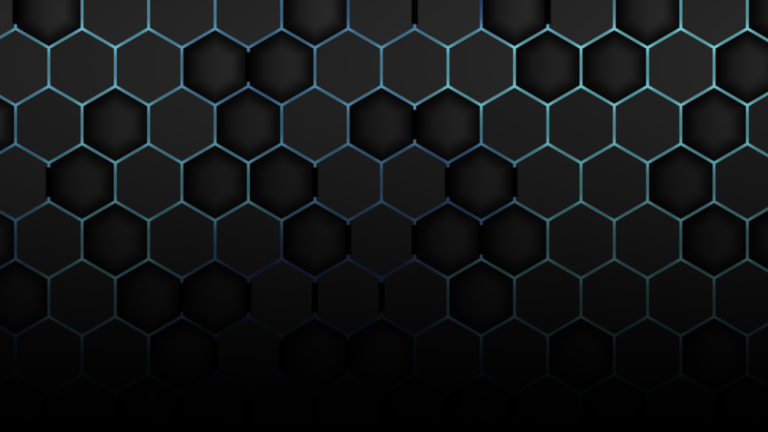
This pattern is drawn by a WebGL 2 fragment shader. Its source:

```glsl
#version 300 es
precision highp float;

uniform vec2 u_resolution;
out vec4 fragColor;

// Layout: lengths in canvas heights, then in hexagon widths
const float HEX_WIDTH = 0.154;
const vec2 HEX_ORIGIN = vec2(0.190, 0.845);
const float LINE_HALF = 0.023;
const vec2 GAP_HALF = vec2(0.040, 0.215);
const float CORNER_RADIUS = 0.57735;

// Variation
const float SUNK_SHARE = 0.40;
const float GAP_SHARE = 0.80;
const float GLOW_SCALE = 3.6;
const float DARK_CENTRE = 0.78;

// Colours
const vec3 FACE = vec3(0.145, 0.145, 0.147);
const vec3 GAP = vec3(0.006, 0.006, 0.008);
const vec3 BLUE = vec3(0.17, 0.26, 0.45);
const vec3 TEAL = vec3(0.40, 0.69, 0.73);

float hash(vec2 p) {
    return fract(sin(dot(p, vec2(127.1, 311.7))) * 43758.5453);
}

float noise(vec2 p) {
    vec2 i = floor(p);
    vec2 f = fract(p);
    f = f * f * (3.0 - 2.0 * f);
    float low = mix(hash(i), hash(i + vec2(1.0, 0.0)), f.x);
    float high = mix(hash(i + vec2(0.0, 1.0)), hash(i + vec2(1.0, 1.0)), f.x);
    return mix(low, high, f.y);
}

// Offset from the nearest hexagon centre in xy, whole-number cell id in zw
vec4 hexCell(vec2 p) {
    vec2 period = vec2(1.0, sqrt(3.0));
    vec2 cellA = floor(p / period + 0.5);
    vec2 cellB = floor(p / period) + 0.5;
    vec2 a = p - cellA * period;
    vec2 b = p - cellB * period;
    return dot(a, a) < dot(b, b) ? vec4(a, 2.0 * cellA) : vec4(b, 2.0 * cellB);
}

// How strongly the seams glow teal: more at the sides, less in the middle
float glowAt(vec2 p) {
    float side = smoothstep(0.1, 0.85, abs(p.x - DARK_CENTRE));
    return 0.70 * noise(p * GLOW_SCALE + 4.0) + 0.45 * side;
}

void main() {
    vec2 uv = gl_FragCoord.xy / u_resolution.y;
    float pixel = 1.0 / (u_resolution.y * HEX_WIDTH);
    vec4 cell = hexCell((uv - HEX_ORIGIN) / HEX_WIDTH);
    vec2 local = cell.xy;
    vec2 id = cell.zw;

    vec2 q = abs(local);
    float slant = dot(q, vec2(0.5, 0.8660254));
    float edge = 0.5 - max(q.x, slant);

    // Tile face, dimming downward
    float tone = smoothstep(-0.05, 1.0, uv.y);
    tone *= 1.0 + 0.14 * dot(local, vec2(0.5, -0.8));
    tone *= 0.94 + 0.12 * hash(id + 9.0);

    // Sunk tiles take shadow from their rim, deepest on the left
    float rim = mix(0.25, 1.0, smoothstep(0.0, 0.30, edge));
    float leftShade = mix(0.55, 1.0, smoothstep(-0.5, 0.15, local.x));
    float sunk = step(hash(id + 2.7), SUNK_SHARE);
    tone *= mix(1.0, rim * leftShade, sunk);
    vec3 colour = FACE * tone;

    // Glowing seams, brighter at the corners
    float glow = glowAt(uv);
    float fade = smoothstep(0.0, 0.9, uv.y);
    float corner = smoothstep(0.50, CORNER_RADIUS, length(local));
    vec3 seam = mix(BLUE, TEAL, smoothstep(0.30, 0.78, glow));
    seam *= fade * (0.85 + 0.30 * corner);
    float line = 1.0 - smoothstep(LINE_HALF - pixel, LINE_HALF + pixel, edge);
    colour = mix(colour, seam, line);

    // Unlit gaps on some upright edges, sharing one key per edge
    vec2 edgeKey = id + vec2(local.x < 0.0 ? -1.0 : 1.0, 0.0);
    vec2 edgeMid = HEX_ORIGIN + HEX_WIDTH * edgeKey * vec2(0.5, 0.8660254);
    float chance = GAP_SHARE * (1.0 - smoothstep(0.35, 0.65, glowAt(edgeMid)));
    float open = step(hash(edgeKey + 31.3), chance);
    vec2 box = vec2(abs(0.5 - q.x), q.y) - GAP_HALF;
    float gapDistance = max(box.x, box.y);
    float gap = 1.0 - smoothstep(-pixel, pixel + 0.012, gapDistance);
    colour = mix(colour, GAP * fade, gap * open);

    fragColor = vec4(colour, 1.0);
}
```
